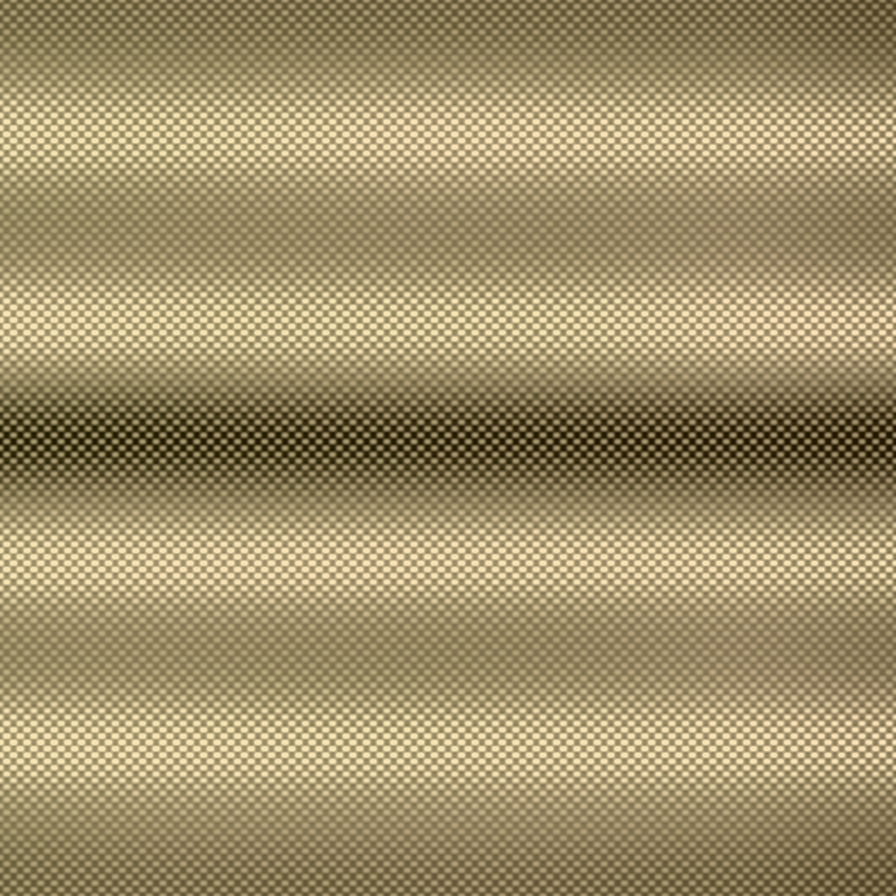
A WebGL 2 fragment shader for this texture:

```glsl
#version 300 es
precision highp float;
// Brushed gold metal mesh: a fine staggered weave under soft horizontal bands of light.
uniform vec2 u_resolution;
out vec4 fragColor;

const float TAU = 6.2831853;

vec2 hashGradient(vec2 cell) {
    float angle = TAU * fract(sin(dot(cell, vec2(127.1, 311.7))) * 43758.55);
    return vec2(cos(angle), sin(angle));
}

float gradientNoise(vec2 p) {
    vec2 i = floor(p), f = fract(p);
    vec2 s = f * f * (3.0 - 2.0 * f);
    vec2 e = vec2(1.0, 0.0);
    float low = mix(dot(hashGradient(i), f), dot(hashGradient(i + e.xy), f - e.xy), s.x);
    float high = mix(dot(hashGradient(i + e.yx), f - e.yx), dot(hashGradient(i + e.xx), f - e.xx), s.x);
    return mix(low, high, s.y);
}

float band(float y, float center, float width) {
    float d = (y - center) / width;
    return exp(-d * d);
}

// Reflected light by height: four bright bands around one dark band
float sheen(float y) {
    float light = 0.44;
    light += 0.37 * band(y, 0.850, 0.052);
    light += 0.38 * band(y, 0.640, 0.050);
    light -= 0.39 * band(y, 0.508, 0.052);
    light += 0.37 * band(y, 0.374, 0.048);
    light += 0.38 * band(y, 0.168, 0.054);
    light -= 0.13 * smoothstep(0.40, 0.50, abs(y - 0.5));
    return light;
}

void main() {
    vec2 uv = gl_FragCoord.xy / u_resolution;

    // Staggered lattice of raised threads; its slope bends the reflection
    vec2 phase = TAU * uv * vec2(66.0, 70.0);
    float weave = cos(phase.x) * cos(phase.y);
    weave *= 1.45 - 0.45 * weave * weave;
    float slope = cos(phase.x) * sin(phase.y);
    float light = sheen(uv.y + 0.014 * slope);

    // Relief is strongest in the brightest and darkest bands
    float relief = 0.15 + 0.72 * abs(sheen(uv.y) - 0.44);
    light += relief * (weave + 0.25 * cos(2.0 * phase.y));

    // Broad unevenness and a shaded right side
    float drift = gradientNoise(uv * vec2(3.0, 7.0));
    light += 0.04 * drift + 0.07 - 0.04 * uv.x;
    light -= 0.08 * smoothstep(0.8, 1.0, uv.x) * (0.4 + 2.0 * abs(uv.y - 0.5));

    vec3 bronze = vec3(0.27, 0.23, 0.11);
    vec3 paleGold = vec3(0.89, 0.82, 0.64);
    vec3 color = mix(bronze, paleGold, clamp(light, -0.24, 1.13));
    color += vec3(0.012, -0.002, 0.012) * (drift + uv.x - 0.3);
    fragColor = vec4(clamp(color, 0.0, 1.0), 1.0);
}
```
